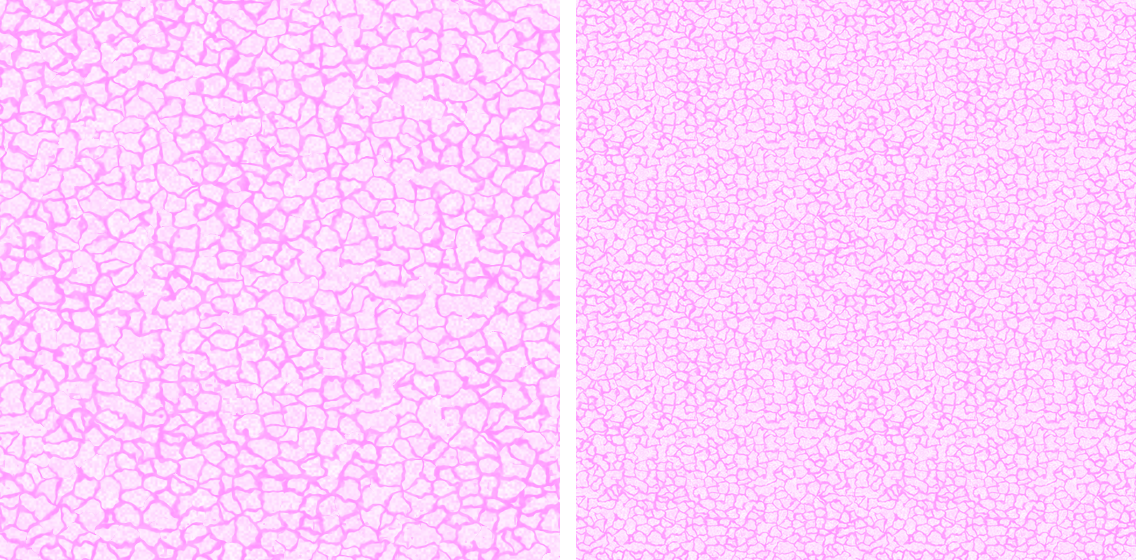
Left: one tile. Right: repeated 2 by 2.
Give the GLSL for this texture, as a WebGL 2 fragment shader.

```glsl
#version 300 es
precision highp float;
// Seamless bed of pale, speckled stone chips set in pink mortar.

uniform vec2 u_resolution;
out vec4 outColor;

const vec2 GRID = vec2(28.0, 34.0);      // chips across and up, whole numbers
const float JITTER = 0.88;               // scatter of chip centres
const float SIZE_SPREAD = 0.26;          // difference between chip sizes
const float CORNER_SHARPNESS = 30.0;     // higher gives more angular chips
const float MERGE_SHARE = 0.15;          // share of joints that are bridged
const float MERGE_DEPTH = 0.13;
const float JOINT_INNER = 0.025;         // joint distance where mortar ends
const float JOINT_OUTER = 0.155;         // joint distance where chip is clean
const float JOINT_ROUGHNESS = 0.10;
const float COARSE_WARP = 0.42;          // bending of outlines, in cells
const float FINE_WARP = 0.17;
const float SPECKLE = 0.15;
const vec3 MORTAR_DEEP = vec3(1.0, 0.575, 1.0);
const vec3 MORTAR_LIGHT = vec3(1.0, 0.68, 1.0);
const vec3 CHIP = vec3(1.0, 0.885, 1.0);

// Integer hash giving three values from 0 to 1.
vec3 hash3(vec2 cell, uint seed) {
    uvec3 v = uvec3(uvec2(cell), seed) * 1664525u + 1013904223u;
    v.x += v.y * v.z;
    v.y += v.z * v.x;
    v.z += v.x * v.y;
    v ^= v >> 16u;
    v.x += v.y * v.z;
    v.y += v.z * v.x;
    v.z += v.x * v.y;
    return vec3(v >> 8u) / 16777216.0;
}

// Smooth value noise that wraps after a whole number of repeats.
vec3 wrapNoise(vec2 uv, float repeats, uint seed) {
    vec2 p = uv * repeats;
    vec2 i = floor(p);
    vec2 f = p - i;
    f = f * f * (3.0 - 2.0 * f);
    vec2 lo = mod(i, repeats);
    vec2 hi = mod(i + 1.0, repeats);
    vec3 bottom = mix(hash3(lo, seed), hash3(vec2(hi.x, lo.y), seed), f.x);
    vec3 top = mix(hash3(vec2(lo.x, hi.y), seed), hash3(hi, seed), f.x);
    return mix(bottom, top, f.y);
}

// Chip centre relative to p (xy) and its size weight (z).
vec3 chipSite(vec2 cell, vec2 p) {
    vec3 h = hash3(mod(cell, GRID), 1u);
    return vec3(cell + 0.5 + JITTER * (h.xy - 0.5) - p, SIZE_SPREAD * (h.z - 0.5));
}

// Rounded distance to the nearest joint; also returns the chip's cell.
float jointDistance(vec2 p, out vec2 chipCell) {
    vec2 base = floor(p);
    vec3 own = vec3(0.0);
    float ownPower = 1e5;
    for (int y = -2; y <= 2; y++) {
        for (int x = -2; x <= 2; x++) {
            vec2 cell = base + vec2(x, y);
            vec3 site = chipSite(cell, p);
            float power = dot(site.xy, site.xy) - site.z;
            if (power < ownPower) {
                ownPower = power;
                own = site;
                chipCell = cell;
            }
        }
    }
    float sum = 1e-9;
    for (int y = -2; y <= 2; y++) {
        for (int x = -2; x <= 2; x++) {
            vec2 cell = base + vec2(x, y);
            if (cell == chipCell) continue;
            vec3 site = chipSite(cell, p);
            float power = dot(site.xy, site.xy) - site.z;
            float d = 0.5 * (power - ownPower) / max(length(site.xy - own.xy), 0.05);
            // Both chips of a pair share the same bridge decision.
            vec2 pair = mod(cell, GRID) + mod(chipCell, GRID);
            d += MERGE_DEPTH * step(hash3(pair, 2u).x, MERGE_SHARE);
            sum += exp(-CORNER_SHARPNESS * d);
        }
    }
    chipCell = mod(chipCell, GRID);
    return -log(sum) / CORNER_SHARPNESS;
}

void main() {
    vec2 uv = gl_FragCoord.xy / u_resolution;
    vec3 broad = wrapNoise(uv, 14.0, 3u);
    vec3 coarse = wrapNoise(uv, 52.0, 4u);
    vec3 fine = wrapNoise(uv, 125.0, 5u);
    vec3 grit = wrapNoise(uv, 240.0, 6u);

    // Ragged chip outlines
    vec2 p = uv * GRID + COARSE_WARP * (coarse.xy - 0.5) + FINE_WARP * (fine.xy - 0.5);
    vec2 chipCell;
    float d = jointDistance(p, chipCell);
    d += JOINT_ROUGHNESS * (0.6 * broad.x + 0.6 * fine.z + 0.3 * grit.z - 0.75);
    float chipMask = smoothstep(JOINT_INNER, JOINT_OUTER, d);

    // Mortar with soft clouds and grit
    float cloud = 0.45 * coarse.z + 0.3 * fine.x + 0.25 * grit.x;
    vec3 mortar = mix(MORTAR_DEEP, MORTAR_LIGHT, smoothstep(0.2, 0.8, cloud));

    // Chip surface with speckles, a tone of its own and a few pits
    vec3 tone = hash3(chipCell, 7u);
    float grain = SPECKLE * mix(0.6, 1.2, tone.x) * (grit.y - 0.5) + 0.03 * (tone.y - 0.5);
    vec3 chip = CHIP + vec3(0.0, grain, 0.0);
    float pit = smoothstep(0.80, 0.95, fine.y) * smoothstep(0.5, 0.8, broad.y);
    chip = mix(chip, mortar, 0.6 * pit);

    outColor = vec4(clamp(mix(mortar, chip, chipMask), 0.0, 1.0), 1.0);
}
```
